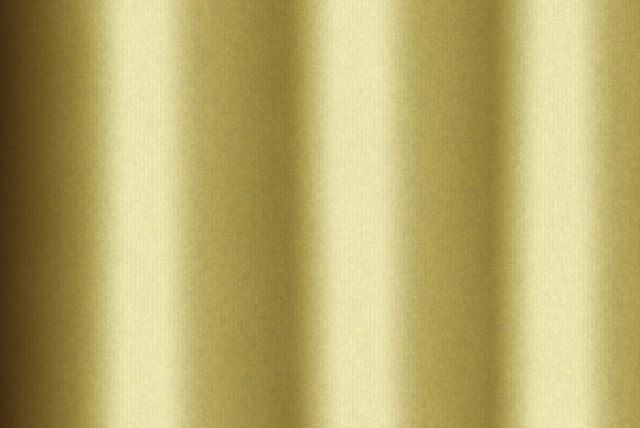
This texture is drawn by a Shadertoy shader. Its source:

```glsl
// Draws softly pleated brushed gold with three bright vertical bands and fine grain.
const vec3 BAND_RISE = vec3(0.1563, 0.4915, 0.8070);
const vec3 BAND_FALL = vec3(0.2832, 0.6217, 0.9310);
const float RISE_WIDTH = 0.088;
const float FALL_WIDTH = 0.072;
const float VALLEY_LIGHT = 0.65;
const float VALLEY_DARK = 0.41;
const float VALLEY_WIDTH = 0.125;
const float SHADOW_END = 0.125;
const float SWAY = 0.004;
const float GRAIN_SCALE = 380.0;
const float GRAIN_AMOUNT = 0.085;
const float RIB_COUNT = 150.0;
const float RIB_AMOUNT = 0.012;

const vec3 SHADOW = vec3(0.26, 0.18, 0.07);
const vec3 BRONZE = vec3(0.45, 0.36, 0.15);
const vec3 OLIVE = vec3(0.60, 0.53, 0.25);
const vec3 GOLD = vec3(0.70, 0.64, 0.35);
const vec3 PALE = vec3(0.80, 0.76, 0.51);
const vec3 CREAM = vec3(0.915, 0.895, 0.685);

float hash(vec2 p) {
    vec3 q = fract(vec3(p.xyx) * 0.1031);
    q += dot(q, q.yzx + 33.33);
    return fract((q.x + q.y) * q.z);
}

float valueNoise(vec2 p) {
    vec2 cell = floor(p);
    vec2 f = fract(p);
    f = f * f * (3.0 - 2.0 * f);
    float low = mix(hash(cell), hash(cell + vec2(1.0, 0.0)), f.x);
    float high = mix(hash(cell + vec2(0.0, 1.0)), hash(cell + 1.0), f.x);
    return mix(low, high, f.y);
}

// Smooth step of a given width centred on an edge
float softEdge(float edge, float width, float x) {
    return smoothstep(edge - 0.5 * width, edge + 0.5 * width, x);
}

// Brightness of the folds: 0 is deep shadow, 1 is full sheen
float foldTone(float x, float y) {
    float tone = mix(0.0, 0.45, clamp(x / SHADOW_END, 0.0, 1.0));
    for (int i = 0; i < 3; i++) {
        float sway = SWAY * sin(3.0 * y + 2.1 * float(i));
        float rise = BAND_RISE[i] + sway;
        float fall = BAND_FALL[i] - 0.008 * (y - 0.5);
        float slope = clamp((x - fall - 0.02) / VALLEY_WIDTH, 0.0, 1.0);
        float valley = mix(VALLEY_LIGHT, VALLEY_DARK, slope);
        tone = mix(tone, 1.0, softEdge(rise, RISE_WIDTH, x));
        tone = mix(tone, valley, softEdge(fall, FALL_WIDTH, x));
    }
    return tone;
}

vec3 goldRamp(float t) {
    vec3 color = mix(SHADOW, BRONZE, clamp(t / 0.25, 0.0, 1.0));
    color = mix(color, OLIVE, clamp((t - 0.25) / 0.20, 0.0, 1.0));
    color = mix(color, GOLD, clamp((t - 0.45) / 0.15, 0.0, 1.0));
    color = mix(color, PALE, clamp((t - 0.60) / 0.20, 0.0, 1.0));
    return mix(color, CREAM, clamp((t - 0.80) / 0.20, 0.0, 1.0));
}

void mainImage(out vec4 fragColor, in vec2 fragCoord) {
    vec2 uv = fragCoord / iResolution.xy;
    vec2 sheet = fragCoord / iResolution.x;

    // Broad folds and metal colour
    float tone = foldTone(uv.x, uv.y);
    vec3 color = goldRamp(tone);

    // Pebbled grain and faint vertical ribs
    float grain = valueNoise(sheet * GRAIN_SCALE * vec2(0.85, 1.0)) - 0.5;
    grain += 0.4 * (valueNoise(sheet * GRAIN_SCALE * 0.4 + 17.0) - 0.5);
    float ribs = sin(6.2832 * RIB_COUNT * sheet.x);
    ribs *= 0.5 + valueNoise(sheet * vec2(60.0, 12.0));
    float strength = mix(1.0, 0.6, smoothstep(0.7, 1.0, tone));
    color *= 1.0 + GRAIN_AMOUNT * strength * grain + RIB_AMOUNT * ribs;

    // Slow mottling, warm towards the base of each rise
    float mottle = valueNoise(sheet * vec2(24.0, 9.0)) - 0.5;
    color += mottle * vec3(0.010, 0.012, 0.016);

    fragColor = vec4(clamp(color, 0.0, 1.0), 1.0);
}
```
